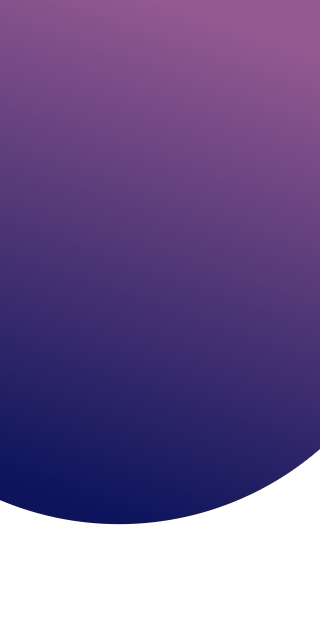
A Shadertoy shader for this background:

```glsl
// A huge disc, cropped by the canvas, hangs from the top over a white ground.
// The disc is a circle distance function filled with a tilted linear gradient
// from deep navy at the lower left to soft mauve at the upper right.

float circleDistance(vec2 p, vec2 center, float radius) {
    return length(p - center) - radius;
}

// Linear ramp along a direction tilted clockwise from vertical
vec3 duskGradient(vec2 p) {
    const vec3 navy = vec3(0.05, 0.08, 0.36);
    const vec3 mauve = vec3(0.58, 0.35, 0.57);
    float tilt = radians(19.0);
    float along = dot(p, vec2(sin(tilt), cos(tilt)));
    return mix(navy, mauve, clamp((along + 1.404) / 1.573, 0.0, 1.0));
}

void mainImage(out vec4 fragColor, in vec2 fragCoord) {
    // Canvas width is one unit; the origin sits at the top left, y points up
    vec2 p = vec2(fragCoord.x, fragCoord.y - iResolution.y) / iResolution.x;
    float pixel = 1.0 / iResolution.x;

    // Disc over white, with a one-pixel soft edge
    float d = circleDistance(p, vec2(0.372, -0.681), 0.957);
    float coverage = clamp(0.5 - d / pixel, 0.0, 1.0);
    vec3 color = mix(vec3(1.0), duskGradient(p), coverage);

    fragColor = vec4(color, 1.0);
}
```
